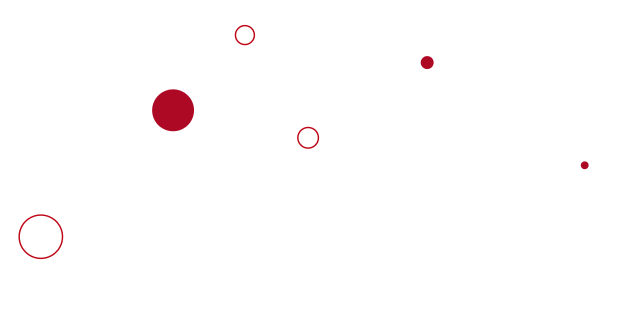
A Shadertoy shader for this background:

```glsl
// Sparse crimson discs and thin outlined circles scattered on white.

const vec3 PAPER = vec3(1.0);
const vec3 DISC_COLOR = vec3(0.68, 0.035, 0.145);
const vec3 RING_COLOR = vec3(0.74, 0.02, 0.085);

// Lengths are fractions of the canvas height.
const int COUNT = 6;
const float FIRST_X = 0.077;
const float SPACING = 0.335;
const float SWAY = 0.13;
const float LOW_Y = 0.203;
const float SPAN_Y = 0.716;
const float ODD_LIFT = 0.08;
const float BASE_RADIUS = 0.065;
const float SHRINK = 0.72;
const float STROKE = 0.0045;

// Uneven steps to the right, with heights from a wrapping sequence.
vec2 circleCenter(float i) {
    float x = FIRST_X + SPACING * i + SWAY * sin(1.3 * i + 0.4);
    float y = LOW_Y + SPAN_Y * fract(0.08 + 0.44 * i) + ODD_LIFT * mod(i, 2.0);
    return vec2(x, y);
}

// Sizes shrink towards the right with some variation.
float circleRadius(float i) {
    return BASE_RADIUS * pow(SHRINK, i) * (1.15 + 0.28 * sin(2.45 * i - 0.4));
}

bool isFilled(float i) {
    return sin(2.0 * i - 0.7) > 0.0;
}

// Antialiased inside of a signed distance, one pixel wide.
float coverage(float dist) {
    return clamp(0.5 - dist * iResolution.y, 0.0, 1.0);
}

void mainImage(out vec4 fragColor, in vec2 fragCoord) {
    vec2 p = fragCoord / iResolution.y;
    vec3 color = PAPER;

    for (int k = 0; k < COUNT; k++) {
        float i = float(k);
        float edge = length(p - circleCenter(i)) - circleRadius(i);
        bool filled = isFilled(i);
        float shape = filled ? edge : abs(edge) - 0.5 * STROKE;
        color = mix(color, filled ? DISC_COLOR : RING_COLOR, coverage(shape));
    }

    fragColor = vec4(color, 1.0);
}
```
